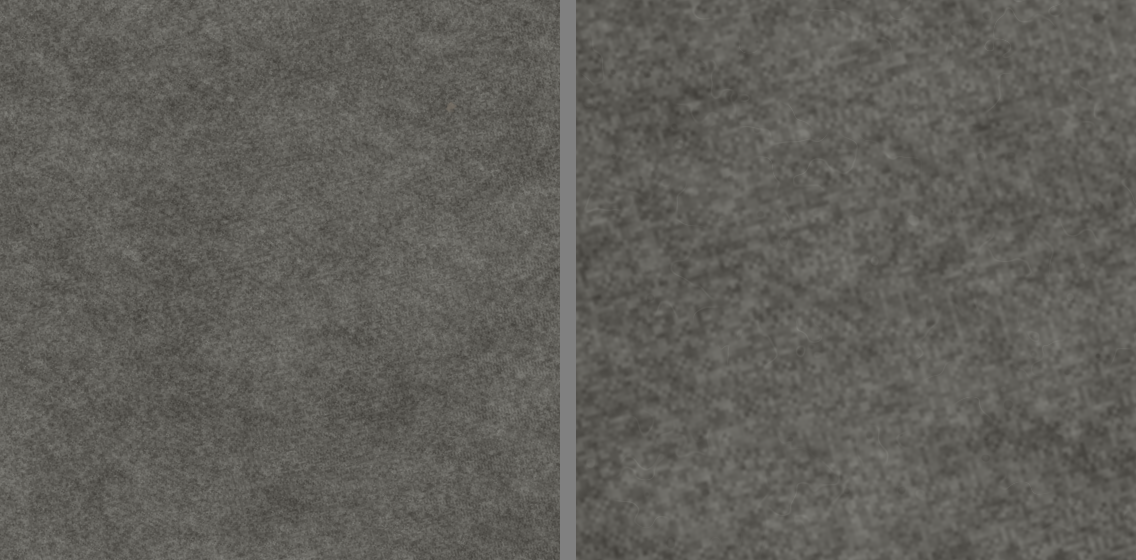
Left, the full canvas; right, a detail of the centre.
Give the GLSL for this texture, as a Shadertoy shader.

```glsl
// Fine-grained dark grey stone: a warm grey base mottled by layered value noise,
// with pixel-fine grain, faint pale threads, small dark pits and rare pale flecks.
// Every layer adds to one tone value, which then blends a dark and a light grey.

const vec3 DARK_GREY  = vec3(0.338, 0.331, 0.311);
const vec3 LIGHT_GREY = vec3(0.426, 0.421, 0.400);
const vec3 WARM_FLECK = vec3(0.500, 0.465, 0.420);
const mat2 TURN = mat2(0.8, 0.6, -0.6, 0.8);

float hash(vec2 p) {
    return fract(sin(dot(p, vec2(127.1, 311.7))) * 43758.5453);
}

// Value noise from 0 to 1
float noise(vec2 p) {
    vec2 cell = floor(p);
    vec2 f = fract(p);
    f = f * f * (3.0 - 2.0 * f);
    float low = mix(hash(cell), hash(cell + vec2(1.0, 0.0)), f.x);
    float high = mix(hash(cell + vec2(0.0, 1.0)), hash(cell + vec2(1.0, 1.0)), f.x);
    return mix(low, high, f.y);
}

// Four turned octaves, from 0 to 1
float fbm(vec2 p, float gain) {
    float sum = 0.0, total = 0.0, weight = 1.0;
    for (int i = 0; i < 4; i++) {
        sum += weight * noise(p);
        total += weight;
        weight *= gain;
        p = TURN * p * 2.03 + 17.3;
    }
    return sum / total;
}

// Thin broken lines along the middle level of a warped noise
float threads(vec2 p, float width) {
    vec2 warp = vec2(noise(p * 1.7 + 5.0), noise(p * 1.7 + 31.0));
    float line = abs(noise(p + 1.2 * warp) - 0.5);
    float broken = smoothstep(0.5, 0.75, noise(p * 0.6 + 71.0));
    return (1.0 - smoothstep(0.0, width, line)) * broken;
}

// Ragged spots, at most one per grid cell; radius is in cell units
float spots(vec2 uv, float cells, float share, float radius, float seed) {
    vec2 p = uv * cells + seed;
    vec2 cell = floor(p);
    vec2 centre = 0.3 + 0.4 * vec2(hash(cell + 3.1), hash(cell + 8.7));
    float size = radius * mix(0.5, 1.0, hash(cell + 14.9));
    float ragged = (noise(uv * 190.0) - 0.5) * size * 1.2;
    float dist = length(fract(p) - centre) + ragged;
    float present = step(hash(cell + 21.3), share);
    return present * (1.0 - smoothstep(size * 0.5, size * 1.15, dist));
}

void mainImage(out vec4 fragColor, in vec2 fragCoord) {
    vec2 uv = fragCoord / min(iResolution.x, iResolution.y);
    vec2 flat_uv = uv * vec2(0.85, 1.15);  // features lie slightly flat

    // Cloudy patches and mottling
    float broad = fbm(flat_uv * 7.0 + 2.0, 0.6) - 0.5;
    float mottle = fbm(flat_uv * 34.0 + 40.0, 0.75) - 0.5;

    // Sandy grain
    float fine = noise(TURN * flat_uv * 185.0) - 0.5;
    float grain = noise(TURN * TURN * uv * 370.0 + 9.0) - 0.5;

    float tone = 0.46 + 0.95 * broad + 1.45 * mottle + 0.85 * fine + 1.2 * grain;

    // Threads, pits and small pale dots
    tone += 0.38 * threads(uv * 58.0, 0.07);
    tone -= 0.40 * spots(uv, 60.0, 0.14, 0.20, 50.0);
    tone += 0.50 * spots(uv, 42.0, 0.10, 0.16, 11.0);

    // Rare larger flecks, some of them warm
    float fleck = spots(uv, 9.0, 0.16, 0.075, 4.0);
    float warm = spots(uv, 8.0, 0.06, 0.075, 27.0);

    vec3 colour = mix(DARK_GREY, LIGHT_GREY, tone + 0.55 * fleck);
    colour = mix(colour, WARM_FLECK, 0.6 * warm);
    fragColor = vec4(clamp(colour, 0.0, 1.0), 1.0);
}
```
